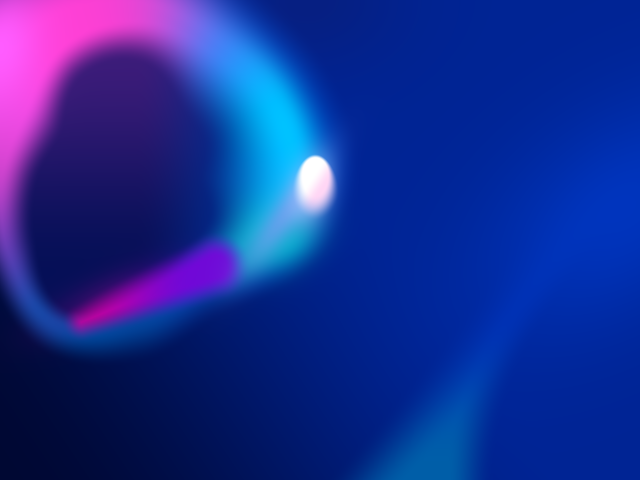
Write a WebGL 2 fragment shader that draws this background.

```glsl
#version 300 es
precision highp float;
// A soft glowing loop of pink, cyan and violet light on a deep blue field.
// The loop is a polar band whose edges and hues are smooth cyclic curves;
// elliptical glows, a tapered crescent and a curved beam complete it.
uniform vec2 u_resolution;
out vec4 fragColor;

const float TAU = 6.2831853;
const vec2 LOOP_CENTER = vec2(0.295, 0.627);

// Inner radius, outer radius and inner softness, every 30 degrees from +x
const vec3 BAND[12] = vec3[12](
  vec3(.257, .443, .14), vec3(.266, .442, .12), vec3(.264, .455, .10),
  vec3(.299, .510, .06), vec3(.295, .580, .05), vec3(.250, .590, .06),
  vec3(.264, .370, .05), vec3(.292, .372, .04), vec3(.328, .410, .02),
  vec3(.254, .375, .03), vec3(.208, .325, .04), vec3(.228, .385, .07));

// Band hue at the same angles
const vec3 HUE[12] = vec3[12](
  vec3(.02, .74, 1.0), vec3(.00, .74, 1.0), vec3(.28, .50, .96),
  vec3(.88, .28, .84), vec3(1.0, .25, .84), vec3(.94, .28, .88),
  vec3(.78, .26, .80), vec3(.36, .24, .70), vec3(.00, .30, .64),
  vec3(.00, .28, .62), vec3(.03, .32, .72), vec3(.04, .66, .80));

// Catmull-Rom curve through twelve values arranged in a circle
vec3 cyclicCurve(vec3 knots[12], float turn) {
  float s = fract(turn) * 12.0;
  int i = int(s) % 12;
  float f = fract(s);
  vec3 a = knots[(i + 11) % 12], b = knots[i];
  vec3 c = knots[(i + 1) % 12], d = knots[(i + 2) % 12];
  return b + 0.5 * f * (c - a + f * (2.0 * a - 5.0 * b + 4.0 * c - d
    + f * (3.0 * (b - c) + d - a)));
}

vec2 rotate(vec2 p, float angle) {
  float c = cos(angle), s = sin(angle);
  return vec2(c * p.x + s * p.y, c * p.y - s * p.x);
}

// Elliptical Gaussian glow
float glow(vec2 p, vec2 center, vec2 size, float angle) {
  vec2 q = rotate(p - center, angle) / size;
  return exp(-dot(q, q));
}

// Signed distance to a segment whose thickness grows from ra to rb
float taperedSegment(vec2 p, vec2 a, vec2 b, float ra, float rb) {
  vec2 ab = b - a;
  float h = clamp(dot(p - a, ab) / dot(ab, ab), 0.0, 1.0);
  return length(p - a - ab * h) - mix(ra, rb, h);
}

// Deep blue field, brighter toward the right
vec3 backdrop(vec2 p) {
  float light = smoothstep(0.0, 0.9, dot(p, vec2(0.75, 0.5)));
  vec3 color = mix(vec3(0.0, .03, .20), vec3(0.0, .14, .58), light);
  color = mix(color, vec3(.04, .11, .46), 0.6 * glow(p, vec2(.64, 1.0), vec2(.2, .15), 0.0));
  return mix(color, vec3(0.0, .22, .78), 0.8 * glow(p, vec2(1.3, .56), vec2(.34, .2), 0.6));
}

// Beam that rises from the lower edge and bends to the right
vec3 addBeam(vec3 color, vec2 p) {
  float left = 0.72 + 0.9 * p.y - 0.25 * p.y * p.y;
  float right = 1.0 + 0.95 * p.y * p.y;
  float mask = smoothstep(left - 0.04, left + 0.13, p.x)
    * (1.0 - smoothstep(right - 0.07, right + 0.03, p.x));
  vec3 tint = mix(vec3(0.0, .37, .66), vec3(0.0, .21, .75), smoothstep(0.02, 0.36, p.y));
  return mix(color, tint, mask * (1.0 - smoothstep(0.3, 0.75, p.y)));
}

// Dim interior, violet above and navy below
vec3 interior(vec2 p) {
  vec3 color = mix(vec3(.02, .06, .34), vec3(.24, .11, .48), smoothstep(0.42, 0.92, p.y));
  return mix(color, vec3(0.0, .17, .56), smoothstep(0.28, 0.52, p.x));
}

vec3 addLoop(vec3 color, vec2 p) {
  vec2 q = p - LOOP_CENTER;
  float r = length(q);
  float turn = atan(q.y, q.x) / TAU;
  vec3 band = cyclicCurve(BAND, turn);
  float across = (r - band.x) / (band.y - band.x);
  float rise = smoothstep(-band.z, 0.3 * band.z + 0.015, r - band.x);
  float fade = 1.0 - smoothstep(0.3, 1.08, across);
  vec3 hue = cyclicCurve(HUE, turn);
  // Cyan deepens to pure blue near the right rim
  float rim = smoothstep(0.4, 0.9, across) * smoothstep(0.1, 0.3, q.x);
  hue = mix(hue, vec3(0.0, .28, .88), 0.7 * rim);
  return mix(color, mix(interior(p), hue, rise), fade);
}

void main() {
  vec2 p = gl_FragCoord.xy / u_resolution.y;
  vec3 color = addLoop(addBeam(backdrop(p), p), p);

  // Corner bloom
  color = mix(color, vec3(1.0, .36, 1.0), glow(p, vec2(0.0, .9), vec2(.08, .12), -0.2));

  // Magenta crescent with a faint haze above it
  float crescent = taperedSegment(p, vec2(.17, .329), vec2(.45, .445), 0.012, 0.045);
  vec3 crescentHue = mix(vec3(.80, 0.0, .64), vec3(.46, .02, .85), smoothstep(0.17, 0.4, p.x));
  color = mix(color, crescentHue, 0.35 * glow(p, vec2(.27, .39), vec2(.16, .045), 0.4));
  color = mix(color, crescentHue, 0.95 * (1.0 - smoothstep(-0.025, 0.03, crescent)));

  // Teal pool and pale streak below the bright core
  color = mix(color, vec3(0.0, .75, .82), 0.75 * glow(p, vec2(.60, .495), vec2(.075, .05), 0.6));
  color = mix(color, vec3(.48, .60, .94), 0.75 * glow(p, vec2(.592, .55), vec2(.13, .034), 0.95));
  color = mix(color, vec3(.82, .80, 1.0), 0.7 * glow(p, vec2(.648, .60), vec2(.04, .065), -0.2));

  // White core, crisp above and soft below
  vec2 core = (p - vec2(.657, .621)) / vec2(.036, .054);
  float softness = mix(0.5, 0.08, smoothstep(-0.8, 1.0, core.y));
  vec3 coreHue = mix(vec3(1.0), vec3(1.0, .84, .96), smoothstep(-0.4, 0.7, core.x - core.y));
  color = mix(color, coreHue, 1.0 - smoothstep(1.0 - softness, 1.0 + softness, length(core)));

  fragColor = vec4(color, 1.0);
}
```
